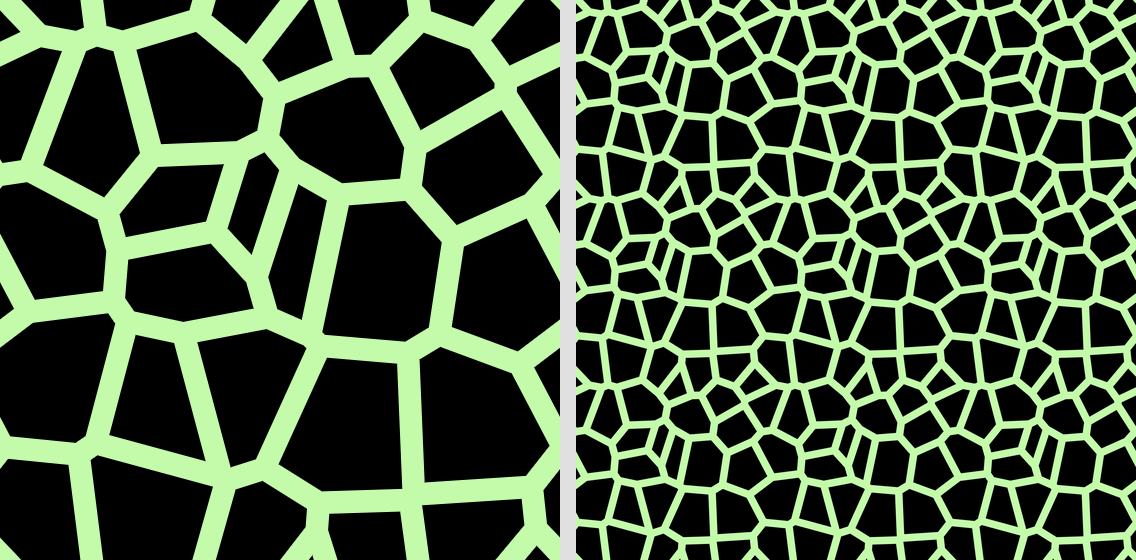
Left: one tile. Right: repeated 3 by 3.
A WebGL 1 fragment shader for this pattern:

```glsl
precision highp float;
// Tiling Voronoi web: flat pale green bands of even width around black cells.

#define CELLS 5.0        // grid cells per side, whole so the pattern tiles
#define JITTER 1.0       // how far a site may stray inside its grid cell
#define HALF_WIDTH 0.101 // half the band width, in grid cells
#define SEED 17.0
#define BAND_COLOR vec3(0.765, 0.985, 0.672)
#define CELL_COLOR vec3(0.0)

uniform vec2 u_resolution;

vec2 hash2(vec2 p) {
  vec2 q = vec2(dot(p, vec2(127.1, 311.7)), dot(p, vec2(269.5, 183.3)));
  return fract(sin(q + SEED) * 43758.55);
}

// Site of a grid cell; the cell index wraps around the tile.
vec2 sitePosition(vec2 cell) {
  return cell + 0.5 + JITTER * (hash2(mod(cell, CELLS)) - 0.5);
}

// Distance from p to the nearest border between Voronoi cells.
float borderDistance(vec2 p) {
  vec2 home = floor(p);
  vec2 nearestCell = home;
  vec2 toNearest = vec2(0.0);
  float nearestSq = 1e3;

  // Find the closest site.
  for (int y = -2; y <= 2; y++) {
    for (int x = -2; x <= 2; x++) {
      vec2 cell = home + vec2(float(x), float(y));
      vec2 toSite = sitePosition(cell) - p;
      float distSq = dot(toSite, toSite);
      if (distSq < nearestSq) {
        nearestSq = distSq;
        nearestCell = cell;
        toNearest = toSite;
      }
    }
  }

  // Measure to the bisector with each surrounding site.
  float border = 1e3;
  for (int y = -2; y <= 2; y++) {
    for (int x = -2; x <= 2; x++) {
      if (x == 0 && y == 0) continue;
      vec2 toSite = sitePosition(nearestCell + vec2(float(x), float(y))) - p;
      vec2 across = toSite - toNearest;
      float bisector = dot(0.5 * (toNearest + toSite), across)
                     / max(length(across), 1e-4);
      border = min(border, bisector);
    }
  }
  return border;
}

void main() {
  vec2 p = gl_FragCoord.xy / u_resolution * CELLS;
  float pixel = CELLS / min(u_resolution.x, u_resolution.y);

  // Smooth the band edge over one pixel.
  float band = clamp((HALF_WIDTH - borderDistance(p)) / pixel + 0.5, 0.0, 1.0);
  gl_FragColor = vec4(mix(CELL_COLOR, BAND_COLOR, band), 1.0);
}
```
